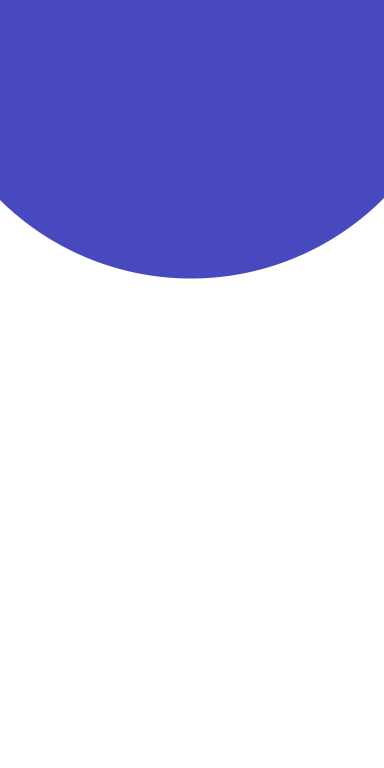
Reproduce this background procedurally as a Shadertoy shader.

```glsl
const vec3 PAPER_WHITE = vec3(1.0);
const vec3 INDIGO = vec3(0.282, 0.288, 0.746);

float circleDistance(vec2 point, vec2 center, float radius) {
    return length(point - center) - radius;
}

// Coverage of a shape, softened across one pixel
float coverage(float signedDistance, float pixelSize) {
    return clamp(0.5 - signedDistance / pixelSize, 0.0, 1.0);
}

void mainImage(out vec4 fragColor, in vec2 fragCoord) {
    // Canvas width is one unit
    float pixelSize = 1.0 / iResolution.x;
    vec2 point = fragCoord * pixelSize;
    float canvasTop = iResolution.y * pixelSize;

    // Large disc hanging from the top edge
    vec2 discCenter = vec2(0.4974, canvasTop - 0.018);
    float discRadius = 0.7073;
    float disc = coverage(circleDistance(point, discCenter, discRadius), pixelSize);

    fragColor = vec4(mix(PAPER_WHITE, INDIGO, disc), 1.0);
}
```
